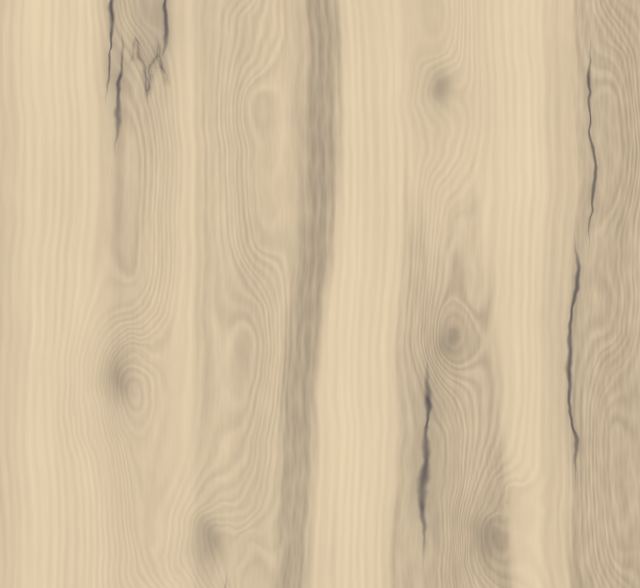
Give the GLSL for this texture, as a Shadertoy shader.

```glsl
// Pale wood planks with brown heartwood bands, knots, arched grain and dark cracks.

vec2 hash2(vec2 c) {
    vec3 h = fract(c.xyx * vec3(0.1031, 0.1030, 0.0973));
    h += dot(h, h.yzx + 33.33);
    return fract((h.xx + h.yz) * h.zy);
}

// Cellular noise: distance to the nearest scattered point
float cells(vec2 q) {
    vec2 id = floor(q), f = fract(q);
    float nearest = 2.0;
    for (int j = -1; j <= 1; j++)
        for (int i = -1; i <= 1; i++) {
            vec2 o = vec2(i, j);
            nearest = min(nearest, length(o + hash2(id + o) - f));
        }
    return nearest;
}

// Layered sines, roughly -1 to 1
float waves(vec2 q) {
    float sum = 0.0, amp = 0.5;
    for (int i = 0; i < 5; i++) {
        sum += amp * sin(q.x + 1.7 * sin(q.y));
        q = mat2(0.8, -0.6, 0.6, 0.8) * q * 1.8 + 2.3;
        amp *= 0.55;
    }
    return sum;
}

float band(float x, float left, float right, float soft) {
    return smoothstep(left - soft, left + soft, x) * (1.0 - smoothstep(right - soft, right + soft, x));
}

// Knots: x, y, radius
const vec3 KNOTS[5] = vec3[5](
    vec3(0.20, 0.35, 0.042), vec3(0.75, 0.85, 0.028), vec3(0.765, 0.415, 0.028),
    vec3(0.83, 0.09, 0.045), vec3(0.35, 0.075, 0.042));

// Cracks: x, lower end, upper end, half width
const vec4 CRACKS[8] = vec4[8](
    vec4(0.187, 0.80, 1.15, 0.006), vec4(0.203, 0.71, 0.96, 0.008),
    vec4(0.283, 0.85, 1.15, 0.007), vec4(0.724, 0.02, 0.41, 0.011),
    vec4(0.975, 0.15, 0.62, 0.006), vec4(1.005, 0.55, 0.95, 0.004),
    vec4(1.088, 0.23, 0.39, 0.010), vec4(0.387, -0.10, 0.04, 0.010));

void mainImage(out vec4 fragColor, in vec2 fragCoord) {
    vec2 p = fragCoord / iResolution.y;
    float x = p.x + 0.012 * waves(vec2(p.y * 5.0, p.x * 3.0));
    float y = p.y;

    // Grain coordinate, bent into arches along the plank centres
    float grain = x;
    for (int i = 0; i < 4; i++) {
        float c = (x - vec4(0.235, 0.43, 0.755, 1.045)[i]) / 0.045;
        grain += 0.075 * exp(-c * c) * sin(y * 7.0 + float(i) * 2.1 + 0.8 * waves(p * 6.0));
    }

    // Knots swell the grain into closed rings
    float knotTone = 0.0, knotCore = 0.0;
    for (int i = 0; i < 5; i++) {
        vec3 k = KNOTS[i];
        vec2 d = (p - k.xy) / (k.z * vec2(1.0, 1.4)) + 0.25 * waves(p * 22.0 + float(i));
        float r2 = dot(d, d);
        grain += 2.4 * k.z * exp(-0.4 * r2);
        knotTone += 0.14 * exp(-0.35 * r2);
        knotCore += exp(-2.5 * r2);
    }

    float fibre = cells(vec2(grain * 110.0, y * 5.0)) - 0.45;
    float pores = cells(vec2(x * 150.0, y * 22.0)) - 0.45;
    float streak = waves(vec2(x * 60.0, y * 1.6));
    float rings = sin(grain * 400.0 + 2.5 * waves(vec2(grain * 40.0, y * 2.0)));

    // Heartwood bands, left to right
    float tone = 0.08 + 0.14 * (1.0 - smoothstep(0.0, 0.06, x));
    tone += 0.32 * band(x, 0.175, 0.295, 0.035) * mix(0.45, 1.0, smoothstep(0.0, 0.8, y));
    float rightEdge = 0.535 + 0.045 * smoothstep(0.1, 1.0, y);
    tone += 0.27 * band(x, 0.335, rightEdge, 0.012) * mix(0.7, 1.0, smoothstep(0.1, 0.4, y));
    float stripe = band(x, rightEdge - 0.058, rightEdge - 0.008, 0.016);
    tone += 0.28 * stripe;
    float tongue = 1.0 - smoothstep(0.50, 0.70, y + 0.16 * streak + 0.5 * abs(x - 0.72));
    tone += 0.42 * band(x, 0.668 + 0.015 * y, 0.875 - 0.075 * y, 0.014) * tongue;
    tone += 0.13 * band(x, 0.69, 0.82, 0.03) * (1.0 - tongue);
    tone += 0.15 * band(x, 0.925, 0.97, 0.012);
    float greyPlank = smoothstep(0.96, 0.985, x);
    tone += 0.47 * greyPlank;

    // Grain shows more strongly in the darker wood
    float heart = smoothstep(0.12, 0.5, tone);
    tone += knotTone + 0.30 * knotCore;
    tone += mix(0.05, 0.09, heart) * rings + mix(0.09, 0.20, heart) * fibre;
    tone += mix(0.05, 0.12, heart) * streak + 0.05 * waves(p * vec2(14.0, 5.0));
    tone -= (0.05 + 0.12 * heart + 0.16 * stripe + 0.10 * greyPlank) * pores;

    // Cracks taper at both ends and sit in a soft stain
    float ink = 0.0, stain = 0.0;
    for (int i = 0; i < 8; i++) {
        vec4 c = CRACKS[i];
        float taper = smoothstep(c.y, c.y + 0.12, y) * (1.0 - smoothstep(c.z - 0.10, c.z, y));
        float off = abs(p.x - c.x + 0.010 * waves(vec2(y * 17.0, float(i) * 2.0)));
        float width = c.w * (0.75 + 0.6 * waves(vec2(y * 40.0, float(i)))) * taper + 0.001;
        ink = max(ink, taper * (1.0 - smoothstep(0.0, width, off)));
        stain += taper * exp(-off / (1.8 * c.w));
    }
    // Jagged stain across the second plank
    float jag = 0.865 + 0.10 * abs(fract(p.x * 26.0) - 0.5) + 0.025 * waves(p * 40.0);
    float stainSpan = band(p.x, 0.225, 0.285, 0.010);
    ink = max(ink, 0.75 * stainSpan * exp(-abs(y - jag) / 0.011));
    stain += 0.55 * stainSpan * smoothstep(jag, jag + 0.03, y);

    vec3 wood = mix(vec3(0.90, 0.82, 0.685), vec3(0.66, 0.59, 0.50), clamp(tone, -0.05, 1.15));
    float grey = clamp(0.35 * stain + 0.25 * knotCore + 0.18 * stripe, 0.0, 0.5);
    wood = mix(wood, vec3(0.56, 0.52, 0.47), grey);
    wood = mix(wood, vec3(0.30, 0.28, 0.29), 0.8 * ink * (0.8 + 0.5 * fibre));
    fragColor = vec4(wood, 1.0);
}
```
